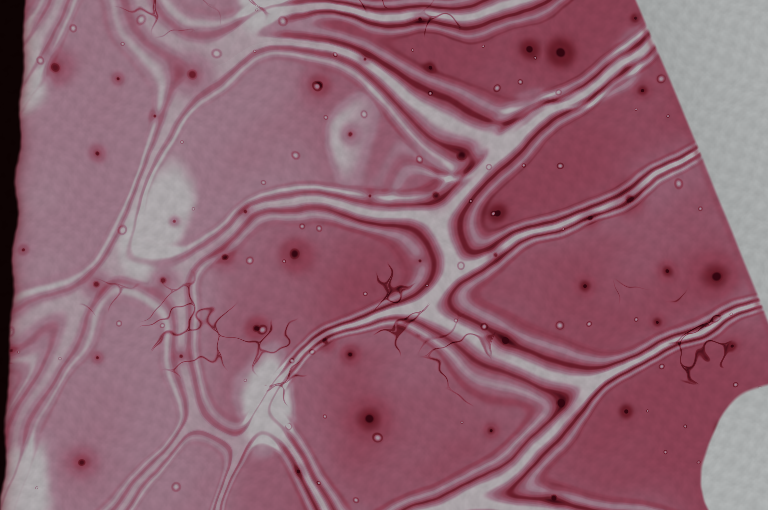
This texture is drawn by a WebGL 2 fragment shader. Its source:

```glsl
#version 300 es
precision highp float;
uniform vec2 u_resolution;
out vec4 fragColor;

vec2 hash2(vec2 p) {
  return fract(sin(vec2(dot(p, vec2(127.1, 311.7)), dot(p, vec2(269.5, 183.3)))) * 43758.5453);
}

mat2 rotate(float a) {
  return mat2(cos(a), sin(a), -sin(a), cos(a));
}

// Layered sines, each octave turned and bent by the last
vec2 ripple(vec2 p) {
  vec2 sum = vec2(0.0);
  float gain = 0.5;
  for (int i = 0; i < 4; i++) {
    sum += gain * sin(p.yx + vec2(0.7, 2.1) + 1.3 * sum.yx);
    p = rotate(0.9) * p * 1.9;
    gain *= 0.5;
  }
  return sum;
}

// Rounded distance to the cell border, and a random value per cell
vec2 cells(vec2 p) {
  vec2 base = floor(p), nearest = vec2(9.0), id = base;
  for (int j = -1; j <= 1; j++)
    for (int i = -1; i <= 1; i++) {
      vec2 c = base + vec2(i, j);
      vec2 r = c + 0.1 + 0.8 * hash2(c) - p;
      if (dot(r, r) < dot(nearest, nearest)) { nearest = r; id = c; }
    }
  float sum = 0.0;
  for (int j = -2; j <= 2; j++)
    for (int i = -2; i <= 2; i++) {
      vec2 c = base + vec2(i, j);
      vec2 r = c + 0.1 + 0.8 * hash2(c) - p;
      if (c != id) sum += exp(-26.0 * dot(0.5 * (r + nearest), normalize(r - nearest)));
    }
  return vec2(-log(sum) / 26.0, hash2(id + 17.0).x);
}

// Scattered dots: x = core, y = halo, z = ring
vec3 dots(vec2 p, float density, float share, float size) {
  vec2 base = floor(p * density);
  vec3 mark = vec3(0.0);
  for (int j = -1; j <= 1; j++)
    for (int i = -1; i <= 1; i++) {
      vec2 c = base + vec2(i, j), h = hash2(c + density);
      float r = size * mix(0.4, 1.4, h.y * h.y);
      float d = length(p - (c + 0.15 + 0.7 * hash2(c + 5.3)) / density);
      vec3 m = vec3(1.0 - smoothstep(0.3 * r, 1.2 * r, d), exp(-d * d / (10.0 * r * r)),
                    exp(-pow((d - 1.4 * r) / (0.4 * r), 2.0)));
      mark = max(mark, m * step(h.x, share));
    }
  return mark;
}

float line(float d, float at, float width) {
  return exp(-pow((d - at) / width, 2.0));
}

// Pigment load to colour, from bare paper to dense dye
vec3 dye(float t) {
  vec3 c = mix(vec3(0.67, 0.65, 0.66), vec3(0.59, 0.45, 0.51), smoothstep(0.0, 0.3, t));
  c = mix(c, vec3(0.56, 0.35, 0.42), smoothstep(0.3, 0.5, t));
  c = mix(c, vec3(0.53, 0.25, 0.32), smoothstep(0.5, 0.72, t));
  c = mix(c, vec3(0.40, 0.11, 0.16), smoothstep(0.72, 1.0, t));
  return mix(c, vec3(0.20, 0.02, 0.06), smoothstep(1.0, 1.4, t));
}

void main() {
  vec2 p = gl_FragCoord.xy / u_resolution.y;
  vec2 bend = ripple(p * 6.0), fray = ripple(p * 27.0);
  float right = smoothstep(0.3, 0.8, p.x);

  // Flow frame: steep on the left, gently rising on the right
  vec2 flow = rotate(-mix(1.05, 0.42, right)) * (p - vec2(0.62, 0.45) + 0.06 * bend + 0.005 * fray);
  vec2 cell = cells(flow * vec2(1.5, 3.4) + vec2(3.4, 7.6));
  float edge = cell.x;

  // Body tone with ragged bare patches
  float tone = mix(0.32, 0.68, right) + 0.26 * (cell.y - 0.5) * right + 0.1 * bend.x + 0.03 * fray.y;
  vec2 s = p - vec2(0.28, 0.54) + 0.06 * bend.yx + 0.012 * fray;
  float patches = cos(15.0 * s.x) * cos(8.0 * (s.y - 0.4 * s.x));
  tone *= 1.0 - smoothstep(0.5, 0.9, patches) * (1.0 - smoothstep(0.6, 0.85, p.x));

  // Soft folded bands
  float fold = flow.y - 0.14 - 0.022 * sin(flow.x * 26.0 + 2.0 * bend.y);
  float folds = line(fold, 0.0, 0.009) + 0.7 * line(fold, 0.035, 0.014) - 0.4 * line(fold, 0.016, 0.006);
  tone -= 0.4 * folds * smoothstep(0.65, 0.9, p.x);

  // Veins: thin pale core, red rims, pale outlines, wide glow
  float strength = mix(0.5, 1.0, right);
  float width = 1.0 + 0.6 * bend.y;
  tone -= strength * (0.17 * exp(-9.0 * max(edge, 0.0)) + 0.34 * line(edge, 0.078 * width, 0.014));
  tone += strength * 0.42 * line(edge, 0.045 * width, 0.013);
  tone += strength * 0.16 * line(edge, 0.108 * width, 0.012);
  tone = mix(tone, 0.05, strength * (1.0 - smoothstep(0.008, 0.032 * width, edge)));

  // Fine threads, dye spots and pale bubbles
  float thread = cells(p * 11.0 + 0.7 * ripple(p * 24.0)).x;
  tone += 0.5 * line(thread, 0.0, 0.022) * smoothstep(0.48, 0.65, ripple(p * 9.0 + 4.0).x);
  vec3 spot = dots(p + 0.003 * fray, 7.5, 0.6, 0.009);
  vec3 bubble = dots(p + 0.01 * bend + 0.004 * fray, 15.0, 0.25, 0.0045);
  tone += 0.5 * spot.x + 0.36 * spot.y + 0.25 * bubble.z;
  tone = mix(tone, 0.06, 0.85 * bubble.x);
  vec3 color = dye(max(tone, 0.0));

  // Bare paper on the right, with a dyed rim
  float slope = (p.x - 1.246 - 0.41 * (1.0 - p.y)) * 0.92 + 0.004 * bend.x;
  float corner = 0.16 - length((p - vec2(1.53, 0.08)) * vec2(1.0, 0.9)) + 0.012 * bend.y + 0.005 * fray.x;
  float bare = max(slope, corner);
  color = mix(color, dye(0.75), 0.5 * line(bare, -0.006, 0.006));
  color = mix(color, vec3(0.67, 0.68, 0.68) - 0.05 * p.y * exp(-8.0 * max(bare, 0.0)),
              smoothstep(-0.003, 0.004, bare));

  // Dark ground beyond the ragged left edge
  float left = p.x - 0.004 - 0.046 * p.y + 0.006 * ripple(p * 40.0).x;
  color = mix(color, dye(1.0), 0.7 * exp(-90.0 * max(left, 0.0)));
  color = mix(vec3(0.05, 0.01, 0.01), color, smoothstep(-0.004, 0.004, left));

  // Paper grain
  vec2 grain = ripple(rotate(0.5) * p * 210.0 + 3.0 * fray);
  color *= 1.0 + 0.028 * (grain.x + grain.y);
  fragColor = vec4(color, 1.0);
}
```
